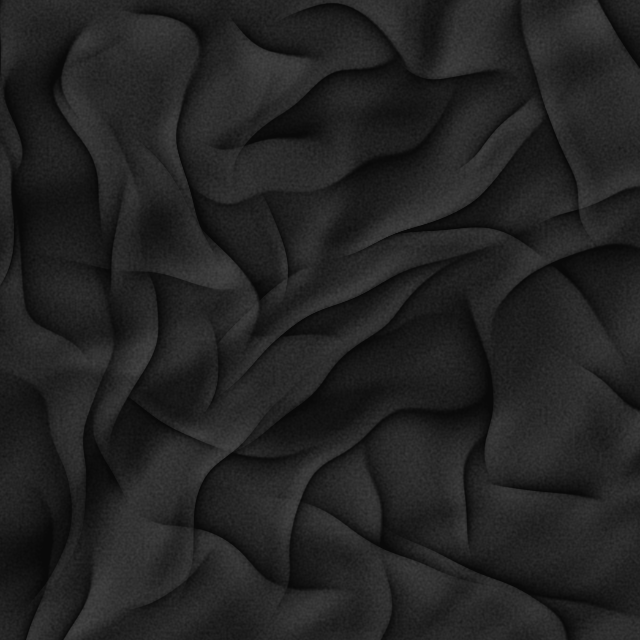
Reproduce this texture procedurally as a WebGL 2 fragment shader.

```glsl
#version 300 es
precision highp float;
// Dark draped cloth: a loop lays tapered, curved folds over one another, each
// with a lit lip and a shadow beneath its edge. Warped ridged noise gives the
// soft undulation between the folds, and fine noise gives the knit grain.

#define CLOTH_TONE 0.158
#define RELIEF_GAIN 0.38
#define RELIEF_SCALE 4.2
#define FOLD_GRID 7
#define FOLD_LENGTH vec2(0.10, 0.38)
#define FOLD_WIDTH vec2(0.008, 0.024)
#define SHADOW_DEPTH 0.84
#define LIP_LIGHT 0.046
#define WARP_AMOUNT 0.085
#define GRAIN_SCALE 235.0
#define GRAIN_AMOUNT 0.058
#define SEED 29.0

uniform vec2 u_resolution;
out vec4 fragColor;

vec2 hash2(vec2 p) {
    vec3 q = fract(vec3(p.xyx) * vec3(0.1031, 0.1030, 0.0973));
    q += dot(q, q.yzx + 33.33);
    return fract((q.xx + q.yz) * q.zy);
}

float cornerSlope(vec2 cell, vec2 offset) {
    return dot(hash2(cell + SEED) * 2.0 - 1.0, offset);
}

// Gradient noise, roughly -0.6 to 0.6
float noise(vec2 p) {
    vec2 i = floor(p), f = p - i;
    vec2 u = f * f * f * (f * (f * 6.0 - 15.0) + 10.0);
    vec2 e = vec2(1.0, 0.0);
    return mix(mix(cornerSlope(i, f), cornerSlope(i + e, f - e), u.x),
               mix(cornerSlope(i + e.yx, f - e.yx), cornerSlope(i + 1.0, f - 1.0), u.x), u.y);
}

vec2 warp(vec2 p) {
    vec2 broad = vec2(noise(p * 2.7 + 3.1), noise(p * 2.7 + 41.7));
    vec2 small = vec2(noise(p * 7.0 + 71.3), noise(p * 7.0 + 23.9));
    return p + WARP_AMOUNT * (broad * 1.5 + small * 0.55);
}

// Rounded ridges, drawn out along a rising diagonal
float relief(vec2 p) {
    vec2 q = mat2(0.83, -0.56, 0.56, 0.83) * p;
    q *= RELIEF_SCALE * vec2(0.75, 1.35);
    float n = noise(q + 8.0);
    return 0.7 * n - sqrt(n * n + 0.002) + 0.3 * noise(q * 2.1 + 50.0);
}

// Mostly steep folds at the left, mainly rising ones elsewhere
float foldAngle(float x, vec2 pick) {
    float steep = 1.4 + 0.4 * pick.x;
    float rising = -0.05 + 0.95 * pick.x;
    float falling = -0.95 + 0.75 * pick.x;
    if (x < 0.16 || pick.y < 0.19) return steep;
    return pick.y > 0.74 ? falling : rising;
}

// Lay one fold over the tone beneath it
float layFold(float tone, float plain, vec2 p, vec2 cell) {
    vec2 place = hash2(cell + 5.0 + SEED);
    vec2 pick = hash2(cell + 63.0 + SEED);
    vec2 size = hash2(cell + 127.0 + SEED);
    vec2 bend = hash2(cell + 211.0 + SEED) - 0.5;

    // Placement crowds toward the upper left
    vec2 center = (cell + 0.1 + 0.8 * place) / float(FOLD_GRID);
    center = vec2(pow(center.x, 1.25), pow(center.y, 0.8));
    float angle = foldAngle(center.x, pick);
    float flip = fract(pick.x * 7.3 + pick.y * 3.1) < 0.35 ? -1.0 : 1.0;
    float halfLength = mix(FOLD_LENGTH.x, FOLD_LENGTH.y, size.x * size.x * size.x);
    float width = mix(FOLD_WIDTH.x, FOLD_WIDTH.y, size.y);

    // Curved local frame: t runs along the fold, d across it
    float c = cos(angle), s = sin(angle);
    vec2 q = mat2(c, -s, s, c) * (p - center);
    float t = q.x / halfLength;
    float hook = max(t, 0.0);
    float d = flip * (q.y - halfLength * (bend.x * 0.6 * t * t + bend.y * 1.2 * hook * hook * hook));
    float taper = smoothstep(1.0, 0.4, abs(t));
    width *= 0.55 + 0.65 * smoothstep(-1.0, 0.8, t);

    // The edge is crisp at one end and rounder at the other
    float soft = mix(0.0014, 0.006, smoothstep(-0.1, 1.0, t));
    float above = smoothstep(-soft, soft, d);
    float up = max(d, 0.0) / width, down = max(-d, 0.0) / width;
    float shadow = taper * (0.7 * exp(-down * 1.1) + 0.3 * exp(-down * 0.35));
    float lip = LIP_LIGHT * (up * exp(1.0 - up) - 0.3 * exp(-up * 4.0));
    float trough = 0.04 * exp(-pow(up - 4.0, 2.0) * 0.6);
    float cover = taper * exp(-up * 0.25);
    float under = tone * (1.0 - SHADOW_DEPTH * shadow);
    float over = mix(tone, plain + lip - trough, cover);
    return mix(under, over, above);
}

void main() {
    vec2 p = gl_FragCoord.xy / u_resolution;
    vec2 w = warp(p);

    // Soft undulation lit from the upper left
    vec2 lightStep = vec2(-0.006, 0.010);
    float slope = relief(w - lightStep) - relief(w + lightStep);
    float plain = CLOTH_TONE + RELIEF_GAIN * clamp(slope, -0.17, 0.12);
    plain += 0.02 * noise(p * 2.3 + 90.0);

    float tone = plain;
    for (int i = 0; i < FOLD_GRID * FOLD_GRID; i++) {
        vec2 cell = vec2(i % FOLD_GRID, i / FOLD_GRID);
        tone = layFold(tone, plain, w, cell);
    }

    // Deeper shade at the left border, then the knit grain
    tone *= mix(0.78, 1.0, smoothstep(-0.02, 0.1, w.x));
    float grain = noise(p * GRAIN_SCALE) + 0.5 * noise(p.yx * GRAIN_SCALE * 0.6 + 30.0);
    tone += GRAIN_AMOUNT * grain * smoothstep(-0.02, 0.15, tone);
    fragColor = vec4(vec3(clamp(tone, 0.035, 0.26)), 1.0);
}
```
